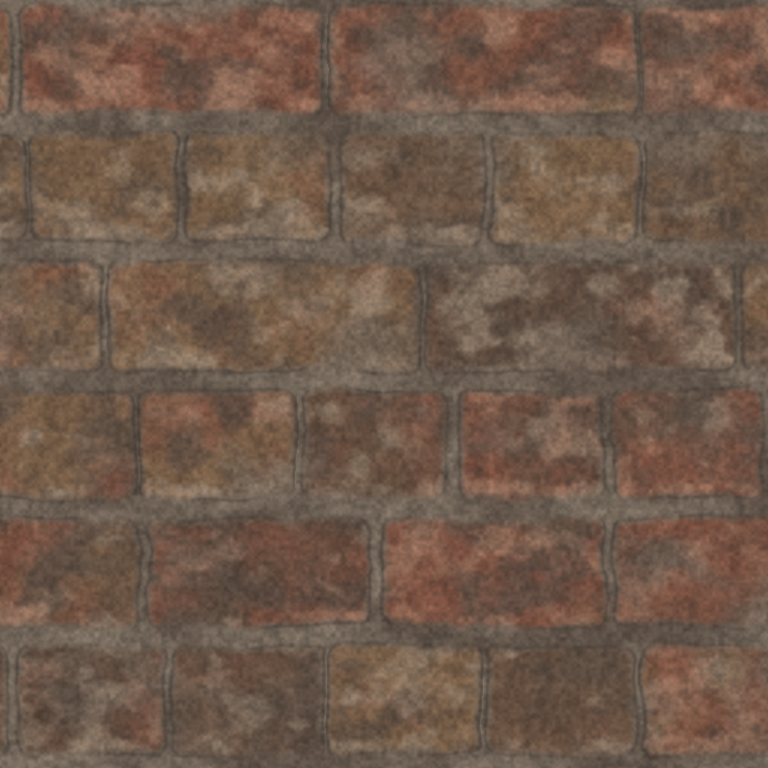
This texture is drawn by a Shadertoy shader. Its source:

```glsl
const int ROWS = 6;
// Per course, bottom to top: brick pitch, first joint, redness, paleness
const float PITCH[6]    = float[6](0.203, 0.305, 0.204, 0.411, 0.200, 0.406);
const float JOINT[6]    = float[6](0.020, 0.186, 0.182, 0.139, 0.036, 0.020);
const float REDNESS[6]  = float[6](0.32, 0.70, 0.45, 0.30, 0.08, 0.90);
const float PALENESS[6] = float[6](0.30, 0.22, 0.45, 0.62, 0.28, 0.65);

const float BRICK_HALF_HEIGHT = 0.067;
const float BRICK_CENTRE = 0.53;
const float CORNER_RADIUS = 0.012;
const float EDGE_SOFTNESS = 0.007;
const float EDGE_WOBBLE = 0.016;
const float GRAIN_SCALE = 150.0;
const float GRAIN_STRENGTH = 0.17;

const vec3 MORTAR_DARK  = vec3(0.37, 0.32, 0.28);
const vec3 MORTAR_LIGHT = vec3(0.47, 0.42, 0.37);
const vec3 RECESS       = vec3(0.29, 0.25, 0.22);
const vec3 BRICK_RED    = vec3(0.47, 0.31, 0.25);
const vec3 BRICK_TAN    = vec3(0.47, 0.37, 0.28);
const vec3 BRICK_BROWN  = vec3(0.37, 0.29, 0.24);
const vec3 SOOT         = vec3(0.34, 0.29, 0.255);
const vec3 WORN_PINK    = vec3(0.60, 0.45, 0.37);
const vec3 WORN_GREY    = vec3(0.56, 0.49, 0.42);

float hash(vec2 p) {
    vec3 q = fract(vec3(p.xyx) * 0.1031);
    q += dot(q, q.yzx + 33.33);
    return fract((q.x + q.y) * q.z);
}

float noise(vec2 p) {
    vec2 cell = floor(p);
    vec2 f = fract(p);
    f = f * f * (3.0 - 2.0 * f);
    float low = mix(hash(cell), hash(cell + vec2(1, 0)), f.x);
    float high = mix(hash(cell + vec2(0, 1)), hash(cell + vec2(1, 1)), f.x);
    return mix(low, high, f.y);
}

float fbm(vec2 p) {
    float sum = 0.0;
    float amplitude = 0.533;
    for (int i = 0; i < 4; i++) {
        sum += amplitude * noise(p);
        p = mat2(1.6, 1.2, -1.2, 1.6) * p + 17.3;
        amplitude *= 0.5;
    }
    return sum;
}

float roundedBox(vec2 p, vec2 halfSize, float radius) {
    vec2 q = abs(p) - halfSize + radius;
    return length(max(q, 0.0)) + min(max(q.x, q.y), 0.0) - radius;
}

vec3 mortarColor(vec2 uv) {
    float patches = smoothstep(0.25, 0.75, fbm(uv * vec2(9.0, 16.0) + 40.0));
    return mix(MORTAR_DARK, MORTAR_LIGHT, patches);
}

vec3 brickColor(vec2 uv, vec2 local, vec2 id, int row) {
    float pick = hash(id + 3.7);
    float tone = hash(id + 19.1);
    vec2 shift = id * 7.31;

    // Fired clay, its hue drifting across each face
    float blotch = fbm(uv * 13.0 + shift);
    vec3 clay = mix(BRICK_BROWN, BRICK_TAN, smoothstep(0.15, 0.75, tone));
    float red = REDNESS[row] + 0.5 * (pick - 0.5) + 1.3 * (blotch - 0.5);
    clay = mix(clay, BRICK_RED, smoothstep(0.2, 0.9, red));

    // Soot stains
    float stain = smoothstep(0.45, 0.72, fbm(uv * vec2(15.0, 19.0) + shift + 61.0));
    clay = mix(clay, SOOT, 0.7 * stain);

    // Pale abrasion, strongest on the lower lip
    float lip = smoothstep(-0.035, -0.062, local.y);
    float wear = fbm(uv * vec2(22.0, 28.0) + shift + 90.0) + 0.14 * lip;
    wear += 0.24 * (PALENESS[row] - 0.5) + 0.12 * (pick - 0.5);
    vec3 worn = mix(WORN_GREY, WORN_PINK, smoothstep(0.2, 0.8, red));
    return mix(clay, worn, 0.75 * smoothstep(0.43, 0.75, wear));
}

void mainImage(out vec4 fragColor, in vec2 fragCoord) {
    vec2 uv = fragCoord / iResolution.xy;

    // Uneven courses
    vec2 wobble = vec2(fbm(uv * 18.0), fbm(uv * 16.0 + 31.0)) - 0.5;
    vec2 p = uv + EDGE_WOBBLE * wobble;
    int row = clamp(int(floor(p.y * float(ROWS))), 0, ROWS - 1);
    float along = (p.x - JOINT[row]) / PITCH[row];
    vec2 id = vec2(floor(along), float(row)) + 11.0;

    // Brick outline
    vec2 local = vec2((fract(along) - 0.5) * PITCH[row],
                      p.y - (float(row) + BRICK_CENTRE) / float(ROWS));
    float gap = mix(0.006, 0.013, hash(id + 5.3));
    vec2 halfSize = vec2(0.5 * PITCH[row] - gap, BRICK_HALF_HEIGHT);
    float d = roundedBox(local, halfSize, CORNER_RADIUS);
    float ragged = d + 0.010 * (fbm(uv * 55.0) - 0.5);
    float brick = 1.0 - smoothstep(-EDGE_SOFTNESS, EDGE_SOFTNESS, ragged);

    // Mortar smeared over parts of the faces
    float smear = smoothstep(0.50, 0.74, fbm(uv * vec2(8.0, 11.0) + 73.0));
    vec3 color = mix(mortarColor(uv), brickColor(uv, local, id, row), brick * (1.0 - 0.6 * smear));

    // Broken shadow line around the bricks
    float line = (d - 0.004) / 0.003;
    float broken = smoothstep(0.35, 0.65, fbm(uv * 14.0 + 52.0));
    float sides = smoothstep(-0.01, 0.01, abs(local.x) - halfSize.x);
    color = mix(color, RECESS, exp(-line * line) * mix(0.45 * broken, 0.65, sides));

    // Gritty surface
    float grain = 0.6 * noise(uv * GRAIN_SCALE) + 0.4 * noise(uv.yx * GRAIN_SCALE * 1.7 + 9.0);
    float mottle = fbm(uv * 45.0 + 120.0);
    color *= 1.0 + GRAIN_STRENGTH * (2.0 * grain - 1.0) + 0.28 * (mottle - 0.5);
    fragColor = vec4(color, 1.0);
}
```
